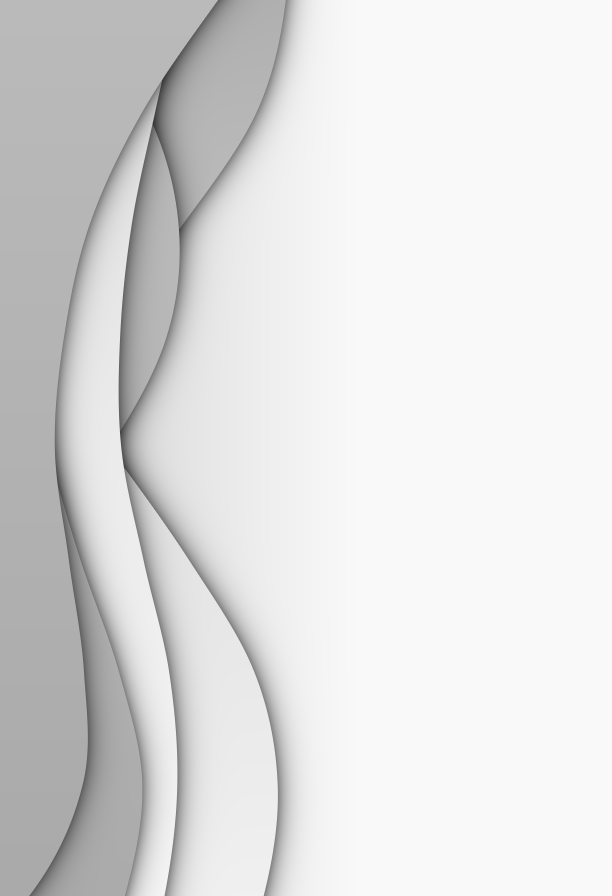
Give the GLSL for this background, as a Shadertoy shader.

```glsl
const float UNITS = 768.0;           // curve units per canvas height
const float KNOT_STEP = 96.0;        // vertical spacing of the knots
const float SHADOW_STRENGTH = 0.47;
const float SHADOW_WIDTH = 8.5;
const vec2 FADE_SPAN = vec2(120.0, 305.0);
const float BACK_DARK = 0.875;
const float BACK_LIGHT = 0.975;

// Panel tones: top, bottom
const vec2 UPPER_TONE = vec2(0.69, 0.88);
const vec2 LEAF_TONE = vec2(0.74, 0.69);
const vec2 LOWER_TONE = vec2(0.83, 0.94);
const vec2 RIBBON_TONE = vec2(0.88, 0.965);
const vec2 INNER_TONE = vec2(0.75, 0.67);
const vec2 LEFT_TONE = vec2(0.73, 0.665);

// Right edges of the panels, knots from above the top to below the bottom
const float UPPER_EDGE[11] = float[11](
    245.0, 245.0, 220.0, 157.0, 80.0, 0.0, -80.0, -100.0, -100.0, -100.0, -100.0);
const float LEAF_EDGE[11] = float[11](
    -30.0, 60.0, 126.0, 153.0, 143.0, 94.0, 20.0, -60.0, -100.0, -100.0, -100.0);
const float LOWER_EDGE[11] = float[11](
    -100.0, -100.0, -100.0, -50.0, 20.0, 94.0, 162.0, 218.0, 238.0, 226.0, 190.0);
const float RIBBON_EDGE[11] = float[11](
    180.0, 155.0, 133.0, 113.0, 103.0, 104.0, 123.0, 145.0, 152.0, 141.0, 115.0);
const float INNER_EDGE[11] = float[11](
    -100.0, -100.0, -60.0, -20.0, 10.0, 40.0, 69.0, 102.0, 122.0, 107.0, 70.0);
const float LEFT_EDGE[11] = float[11](
    260.0, 187.0, 122.0, 77.0, 55.0, 47.0, 59.0, 72.0, 71.0, 25.0, -75.0);

// Approximate signed distance to a smooth cubic edge, positive on its right
float edgeDistance(vec2 p, float knots[11]) {
    float s = clamp(p.y / KNOT_STEP, 0.0, 7.9999);
    int i = int(s);
    float t = s - float(i);
    float a = knots[i], b = knots[i + 1], c = knots[i + 2], d = knots[i + 3];
    float k1 = 0.5 * (c - a);
    float k2 = a - 2.5 * b + 2.0 * c - 0.5 * d;
    float k3 = 0.5 * (d - a) + 1.5 * (b - c);
    float x = b + t * (k1 + t * (k2 + t * k3));
    float slope = (k1 + t * (2.0 * k2 + 3.0 * t * k3)) / KNOT_STEP;
    return (p.x - x) * inversesqrt(1.0 + slope * slope);
}

// Cast a soft shadow to the right of the edge, then cover its left side
float addPanel(float shade, vec2 p, float knots[11], vec2 tone) {
    float dist = edgeDistance(p, knots);
    float shadow = SHADOW_STRENGTH * exp(-max(dist, 0.0) / SHADOW_WIDTH);
    float cover = clamp(0.5 - dist * iResolution.y / UNITS, 0.0, 1.0);
    float panel = mix(tone.x, tone.y, p.y / UNITS);
    return mix(shade * (1.0 - shadow), panel, cover);
}

void mainImage(out vec4 fragColor, in vec2 fragCoord) {
    // Position measured from the top left
    vec2 p = vec2(fragCoord.x, iResolution.y - fragCoord.y) * UNITS / iResolution.y;

    // Background fade
    float fade = clamp((p.x - FADE_SPAN.x) / (FADE_SPAN.y - FADE_SPAN.x), 0.0, 1.0);
    float shade = mix(BACK_DARK, BACK_LIGHT, fade);

    // Panels from back to front
    shade = addPanel(shade, p, UPPER_EDGE, UPPER_TONE);
    shade = addPanel(shade, p, LEAF_EDGE, LEAF_TONE);
    shade = addPanel(shade, p, LOWER_EDGE, LOWER_TONE);
    shade = addPanel(shade, p, RIBBON_EDGE, RIBBON_TONE);
    shade = addPanel(shade, p, INNER_EDGE, INNER_TONE);
    shade = addPanel(shade, p, LEFT_EDGE, LEFT_TONE);

    fragColor = vec4(vec3(shade), 1.0);
}
```
